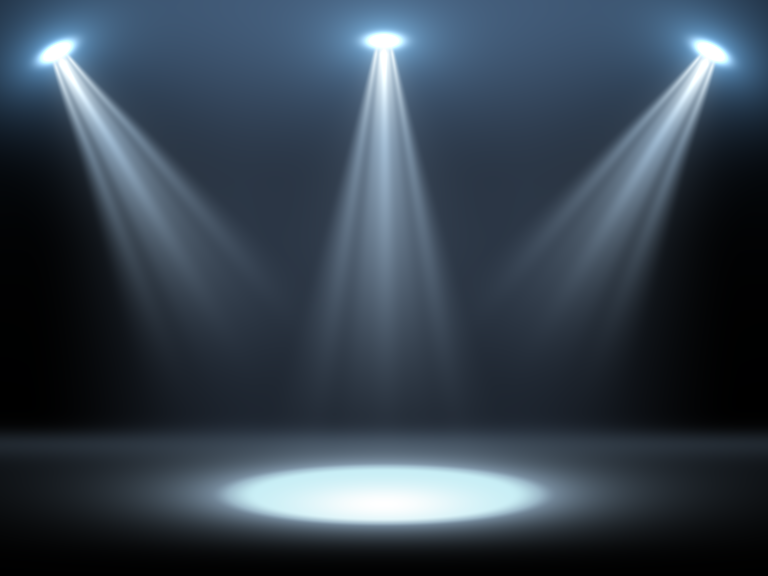
Write a Shadertoy shader that draws this background.

```glsl
// Soft bump of given width around zero
float bump(float x, float width) {
    x /= width;
    return exp(-x * x);
}

// Brighten without clipping
vec3 screen(vec3 base, vec3 light) {
    return 1.0 - (1.0 - base) * (1.0 - clamp(light, 0.0, 1.0));
}

// Lamp frame: x across the beam, y along it
vec2 lampSpace(vec2 p, vec2 lamp, float angle) {
    vec2 d = p - lamp;
    vec2 axis = vec2(sin(angle), -cos(angle));
    return vec2(dot(d, vec2(-axis.y, axis.x)), dot(d, axis));
}

// Cone of light with a core, rim streaks and a faint skirt
vec3 beam(vec2 q, float reach, float skew) {
    float along = max(q.y, 0.0);
    float s = q.x / (along + 0.06) - skew * smoothstep(0.0, 0.2, along);
    float blur = 0.025 + 0.045 * along;
    float body = 1.0 - smoothstep(0.19 - blur, 0.22 + 1.5 * blur, abs(s));
    float streaks = 0.43 * bump(s, 0.085)
                  + 0.17 * bump(abs(s) - 0.18, 0.03 + blur * 0.5)
                  + 0.025 * body * sin(s * 74.0 + 1.0);
    float profile = 0.27 * body + streaks + 0.15 * bump(s, 0.3);
    float fade = exp(-1.35 * along) * (1.0 - smoothstep(0.25 * reach, reach, along));
    float start = smoothstep(-0.005, 0.025, q.y);
    vec3 tint = mix(vec3(0.95, 1.0, 1.03), vec3(0.76, 0.9, 1.03), smoothstep(0.0, 0.2, along));
    return tint * profile * fade * start * (1.0 + 0.9 * exp(-along * 14.0));
}

// Hot flattened bulb with a blue halo
vec3 bulb(vec2 q) {
    float hot = exp(-pow(length(q / vec2(0.033, 0.014)), 2.5));
    float halo = exp(-length(q / vec2(0.055, 0.034)));
    float haze = exp(-length(q / vec2(0.17, 0.1)));
    return vec3(1.1) * hot + vec3(0.4, 0.7, 0.95) * halo + vec3(0.1, 0.17, 0.25) * haze;
}

void mainImage(out vec4 fragColor, in vec2 fragCoord) {
    vec2 uv = fragCoord / iResolution.xy;
    vec2 p = vec2((uv.x - 0.5) * 4.0 / 3.0, uv.y);
    float side = abs(p.x);

    // Back wall, dark towards the lower sides
    float wallWidth = mix(0.62, 0.85, smoothstep(0.55, 0.95, p.y));
    float wall = 1.0 - smoothstep(0.22, wallWidth, side);
    vec3 color = vec3(0.155, 0.195, 0.25) * wall * mix(0.72, 1.0, smoothstep(0.25, 0.6, p.y));
    color += vec3(0.075, 0.12, 0.17) * smoothstep(0.68, 1.0, p.y);

    // Floor, with a soft band of light along its far edge
    float floorMask = 1.0 - smoothstep(0.225, 0.265, p.y);
    vec3 ground = vec3(0.13, 0.165, 0.205) * smoothstep(0.04, 0.24, p.y)
                * (0.25 + 0.75 * bump(side, 0.45));
    color = mix(color, ground, floorMask);
    color += vec3(0.075, 0.09, 0.105) * bump(p.y - 0.23, 0.026);

    // Centre lamp, and one side lamp mirrored
    vec2 middle = lampSpace(p, vec2(0.0, 0.929), 0.0);
    vec2 outer = lampSpace(vec2(-side, p.y), vec2(-0.568, 0.91), 0.5);
    color = screen(color, beam(middle, 0.82, 0.0));
    color = screen(color, beam(outer, 0.7, 0.03));
    color = screen(color, bulb(middle));
    color = screen(color, bulb(outer));

    // Pool of light on the floor
    float e = length((p - vec2(0.0, 0.141)) / vec2(0.27, 0.05));
    float glow = exp(-1.8 * max(e - 1.0, 0.0)) * smoothstep(-0.02, 0.07, p.y);
    color = screen(color, vec3(0.5, 0.59, 0.67) * glow * (1.0 - smoothstep(0.2, 0.29, p.y)));
    float center = exp(-dot((p - vec2(0.0, 0.125)) / vec2(0.15, 0.035),
                            (p - vec2(0.0, 0.125)) / vec2(0.15, 0.035)));
    vec3 pool = mix(vec3(0.77, 0.93, 0.96), vec3(1.0), center);
    color = mix(color, pool, 1.0 - smoothstep(0.82, 1.12, e));

    fragColor = vec4(clamp(color, 0.0, 1.0), 1.0);
}
```
